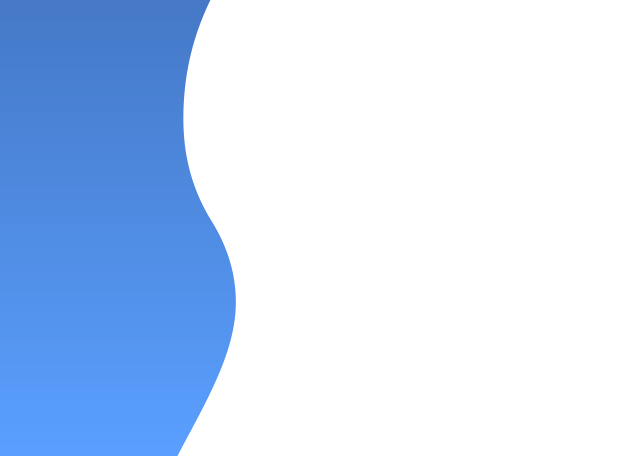
A Shadertoy shader for this background:

```glsl
// A white page with a blue panel on the left, bounded by a flowing wave.
// The wave is a chain of cubic Hermite spans giving x as a function of height;
// the panel is filled with a vertical gradient.

const vec3 PAPER = vec3(1.0);
const vec3 BLUE_BOTTOM = vec3(0.353, 0.625, 1.0);
const vec3 BLUE_TOP = vec3(0.271, 0.473, 0.780);

// Wave knots from bottom to top: height, edge x, slope dx/dy (canvas fractions)
const int KNOT_COUNT = 5;
const vec3 KNOTS[KNOT_COUNT] = vec3[KNOT_COUNT](
    vec3(0.000, 0.2773, 0.370),
    vec3(0.337, 0.3685, 0.000),
    vec3(0.515, 0.3307, -0.441),
    vec3(0.740, 0.2865, 0.000),
    vec3(1.000, 0.3288, 0.348)
);

// Cubic through two knots, matching the slope at each end
float hermite(vec3 a, vec3 b, float y) {
    float span = b.x - a.x;
    float t = (y - a.x) / span;
    float s = 1.0 - t;
    return s * s * ((1.0 + 2.0 * t) * a.y + t * span * a.z)
         + t * t * ((1.0 + 2.0 * s) * b.y - s * span * b.z);
}

// Horizontal position of the wave at a given height
float waveEdge(float y) {
    float x = KNOTS[0].y;
    for (int i = 0; i < KNOT_COUNT - 1; i++) {
        if (y >= KNOTS[i].x) x = hermite(KNOTS[i], KNOTS[i + 1], y);
    }
    return x;
}

void mainImage(out vec4 fragColor, in vec2 fragCoord) {
    vec2 uv = fragCoord / iResolution.xy;

    // Panel coverage, softened across one pixel
    float pixel = 1.0 / iResolution.x;
    float panel = clamp(0.5 + (waveEdge(uv.y) - uv.x) / pixel, 0.0, 1.0);

    // Vertical fill over the page
    vec3 blue = mix(BLUE_BOTTOM, BLUE_TOP, uv.y);
    fragColor = vec4(mix(PAPER, blue, panel), 1.0);
}
```
